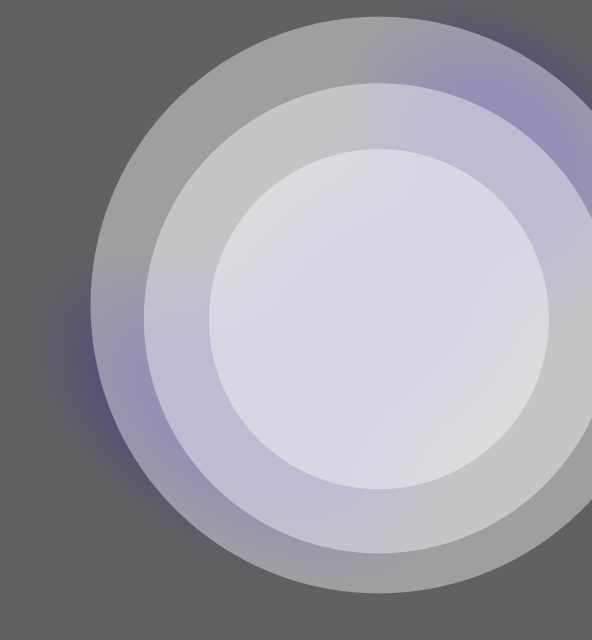
A Shadertoy shader for this background:

```glsl
const vec3 BACKDROP = vec3(0.38);
const vec3 GLOW_COLOR = vec3(0.32, 0.26, 0.54);
const float GLOW_STRENGTH = 0.92;
const float GLOW_CORE = 0.3;      // fully lit part of each glow's radius
const float DISC_OPACITY = 0.395;

// Discs as centre and radius, in canvas heights
const vec3 OUTER_DISC = vec3(0.592, 0.5234, 0.4505);
const vec3 MIDDLE_DISC = vec3(0.592, 0.5026, 0.3672);
const vec3 INNER_DISC = vec3(0.592, 0.5013, 0.2656);

// Elliptical light that fades from its core to its rim
float softEllipse(vec2 p, vec2 center, vec2 radii, float angle) {
    float c = cos(angle), s = sin(angle);
    vec2 d = p - center;
    vec2 q = vec2(c * d.x + s * d.y, c * d.y - s * d.x) / radii;
    return 1.0 - smoothstep(GLOW_CORE, 1.0, length(q));
}

// Translucent white disc with a pixel-wide smooth edge
vec3 addDisc(vec3 color, vec2 p, vec3 disc, float pixel) {
    float dist = length(p - disc.xy) - disc.z;
    float coverage = clamp(0.5 - dist / pixel, 0.0, 1.0);
    return mix(color, vec3(1.0), DISC_OPACITY * coverage);
}

void mainImage(out vec4 fragColor, in vec2 fragCoord) {
    float pixel = 1.0 / iResolution.y;
    vec2 p = fragCoord * pixel;

    // Violet glow behind the discs
    float lowerLeft = softEllipse(p, vec2(0.378, 0.349), vec2(0.404, 0.234), -0.558);
    float upperRight = softEllipse(p, vec2(0.781, 0.753), vec2(0.312, 0.234), -0.785);
    float middle = softEllipse(p, vec2(0.586, 0.512), vec2(0.417, 0.3), 0.72);
    float glow = 1.0 - (1.0 - lowerLeft) * (1.0 - upperRight) * (1.0 - middle);
    vec3 color = mix(BACKDROP, GLOW_COLOR, GLOW_STRENGTH * glow);

    // Stacked discs, largest first
    color = addDisc(color, p, OUTER_DISC, pixel);
    color = addDisc(color, p, MIDDLE_DISC, pixel);
    color = addDisc(color, p, INNER_DISC, pixel);

    fragColor = vec4(color, 1.0);
}
```
